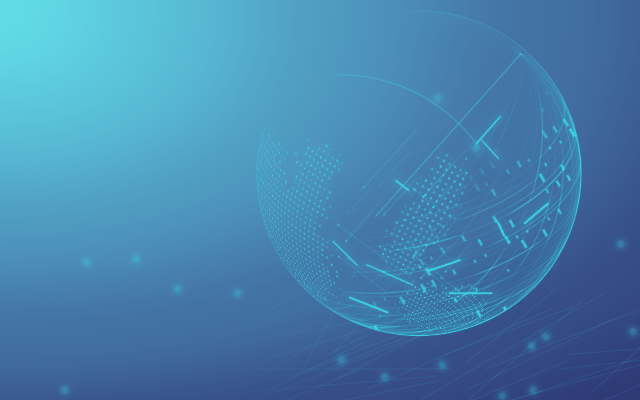
A Shadertoy shader for this background:

```glsl
// A dotted, wire-lined globe glowing over a teal to indigo gradient with a faint network.
#define GLOBE_CENTER vec2(1.047, 0.567)
#define GLOBE_RADIUS 0.406
#define GLOW_COLOR vec3(0.22, 0.85, 0.92)
#define DOT_SPACING 0.04
#define WIRES 56
#define THREADS 26
#define NETWORK_LINES 34
#define CHIP_CELL 0.075

float hash(float n) { return fract(sin(n * 127.1) * 43758.545); }
float hash2(vec2 p) { return fract(sin(dot(p, vec2(127.1, 311.7))) * 43758.545); }

float segment(vec2 p, vec2 a, vec2 b) {
    vec2 ab = b - a;
    return length(p - a - ab * clamp(dot(p - a, ab) / dot(ab, ab), 0.0, 1.0));
}

// Antialiased coverage of a stroke with half width w
float stroke(float d, float w) {
    float px = 1.0 / iResolution.y;
    return 1.0 - smoothstep(w - px, w + px, d);
}

vec3 background(vec2 uv) {
    float t = length(vec2(0.775 * uv.x, 0.82 * pow(1.0 - uv.y, 1.25)));
    vec3 c = mix(vec3(0.38, 0.86, 0.90), vec3(0.35, 0.75, 0.85), smoothstep(0.0, 0.23, t));
    c = mix(c, vec3(0.31, 0.60, 0.75), smoothstep(0.17, 0.44, t));
    c = mix(c, vec3(0.26, 0.44, 0.64), smoothstep(0.38, 0.68, t));
    c = mix(c, vec3(0.21, 0.30, 0.53), smoothstep(0.66, 0.92, t));
    return mix(c, vec3(0.18, 0.23, 0.46), smoothstep(0.90, 1.12, t));
}

// Meridians and parallels: circles cut on the unit sphere by planes
float wires(vec3 n) {
    vec3 pole = normalize(vec3(0.63, 0.73, 0.26));
    vec3 u = normalize(vec3(pole.y, -pole.x, 0.0)), v = cross(pole, u);
    float sum = 0.0;
    for (int i = 0; i < WIRES; i++) {
        float k = float(i), h = hash(k + 9.0), s = (k + hash(k + 3.0)) / float(WIRES);
        bool meridian = i % 2 == 0;
        vec3 axis = meridian ? cos(s * 3.14) * u + sin(s * 3.14) * v : vec3(-0.22, 0.85, 0.478);
        float offset = meridian ? 0.0 : 0.3 - 1.25 * s;
        vec2 slope = axis.xy - axis.z * n.xy / max(n.z, 0.05);
        float d = abs(dot(n, axis) - offset) / max(length(slope), 0.05) * GLOBE_RADIUS;
        float along = meridian ? dot(n, pole) : n.x;
        float fade = smoothstep(-0.5, 0.5, sin(along * (3.0 + 6.0 * h) + k * 2.4));
        sum += stroke(d, 0.0006 + 0.0009 * h * h * h) * (0.1 + 0.65 * h * h) * (0.25 + 0.75 * fade);
    }
    return sum;
}

float landDots(vec2 q) {
    vec4 land[] = vec4[](vec4(-0.98, 0.12, -0.9, -0.3), vec4(-0.62, 0.06, -0.77, -0.35),
        vec4(-0.8, -0.3, -0.64, -0.66), vec4(0.19, -0.03, -0.1, -0.5), vec4(0.02, -0.82, 0.28, -0.85));
    float d = 9.0;
    for (int i = 0; i < 5; i++) d = min(d, segment(q, land[i].xy, land[i].zw));
    float lat = asin(clamp(q.y, -1.0, 1.0));
    float lon = asin(clamp(q.x / max(cos(lat), 0.01), -1.0, 1.0));
    vec2 g = mat2(0.88, 0.47, -0.47, 0.88) * vec2(lon, lat) / DOT_SPACING;
    float h = hash2(floor(g)), edge = 0.09 + 0.08 * h;
    float spot = stroke(length(fract(g) - 0.5) * DOT_SPACING * GLOBE_RADIUS, 0.0028);
    return (spot * (0.4 + 0.4 * h) + 0.06) * (1.0 - smoothstep(edge - 0.03, edge + 0.03, d));
}

// Small scattered bars on a slanted grid
float chips(vec2 q) {
    vec2 g = mat2(0.87, -0.5, 0.5, 0.87) * q / CHIP_CELL, id = floor(g);
    float h = hash2(id), k = hash2(id + 17.0);
    vec2 size = mix(vec2(0.07, 0.09), vec2(0.12, 0.38), k);
    vec2 box = abs(fract(g) - 0.5 - 0.25 * (k - 0.5)) - size;
    return stroke(max(box.x, box.y) * CHIP_CELL * GLOBE_RADIUS, 0.0) * step(0.68, h);
}

float highlights(vec2 p) {
    vec4 bars[] = vec4[](vec4(1.25, 0.708, 1.192, 0.642), vec4(1.204, 0.65, 1.246, 0.604),
        vec4(1.312, 0.442, 1.369, 0.49), vec4(1.073, 0.323, 1.15, 0.35), vec4(0.833, 0.396, 0.892, 0.338),
        vec4(0.917, 0.338, 1.031, 0.288), vec4(1.125, 0.267, 1.229, 0.267), vec4(1.26, 0.412, 1.246, 0.442),
        vec4(0.875, 0.256, 0.969, 0.219), vec4(0.99, 0.548, 1.021, 0.525));
    float sum = 0.0;
    for (int i = 0; i < 10; i++) {
        float d = segment(p, bars[i].xy, bars[i].zw);
        sum = max(sum, stroke(d, 0.001 + 0.002 * hash(float(i) + 5.0)) + 0.15 * exp(-d * 90.0));
    }
    // Slanted threads, some crossing, each with a spark at its end
    for (int i = 0; i < THREADS; i++) {
        float k = float(i), h = hash(k + 30.0);
        vec2 a = vec2(0.83 + 0.3 * hash(k + 60.0), 0.3 + 0.24 * hash(k + 80.0));
        vec2 dir = i % 3 == 0 ? vec2(0.8, -0.6) : vec2(0.67, 0.74);
        sum += (0.1 + 0.25 * h) * stroke(segment(p, a, a + dir * (0.05 + 0.15 * hash(k))), 0.0007);
        sum += 0.5 * h * stroke(length(p - a), 0.003);
    }
    return sum;
}

float network(vec2 p) {
    vec2 nodes[] = vec2[](vec2(0.854, 0.1), vec2(0.962, 0.058), vec2(1.106, 0.087), vec2(1.333, 0.025),
        vec2(1.365, 0.158), vec2(1.552, 0.39), vec2(1.256, 0.01), vec2(1.329, 0.135), vec2(1.583, 0.171),
        vec2(0.162, 0.025), vec2(0.444, 0.277), vec2(0.217, 0.344), vec2(0.34, 0.352), vec2(0.594, 0.267),
        vec2(1.094, 0.754), vec2(1.19, 0.63));
    float sum = 0.0;
    for (int i = 0; i < 16; i++) {
        float d = length(p - nodes[i]);
        sum += 0.1 * stroke(d, 0.009) + 0.24 * exp(-d * d * 5000.0);
    }
    for (int i = 0; i < NETWORK_LINES; i++) {
        float k = float(i) * 4.0 + 1.0;
        vec2 a = vec2(0.4 + 1.1 * hash(k), 0.2 * hash(k + 1.0) - 0.06);
        vec2 b = a + vec2(0.15 + 0.5 * hash(k + 2.0), 0.36 * hash(k + 3.0) - 0.06);
        sum += 0.15 * stroke(segment(p, a, b), 0.0007) * smoothstep(0.3, 1.0, p.x);
    }
    return sum;
}

void mainImage(out vec4 fragColor, in vec2 fragCoord) {
    vec2 p = fragCoord / iResolution.y, q = (p - GLOBE_CENTER) / GLOBE_RADIUS;
    float r = length(q), inside = 1.0 - smoothstep(0.995, 1.003, r);
    vec3 n = vec3(q, sqrt(max(1.0 - r * r, 0.0)));
    float side = dot(q, vec2(0.75, -0.66)), web = inside * smoothstep(-0.2, 0.5, side);
    float light = network(p) + highlights(p) + inside * landDots(q);
    light += web * (wires(n) + 0.75 * chips(q) * smoothstep(0.1, 0.6, side) + 0.08 * r * r);

    // Rim and sweeping arcs
    float rim = 0.7 * smoothstep(-0.4, 0.7, side) + 0.25 * (1.0 - smoothstep(-0.1, 0.5, q.y));
    rim = max(rim, 0.3 * smoothstep(-0.25, 0.2, q.x));
    light += rim * (stroke(abs(r - 1.0) * GLOBE_RADIUS, 0.0006) + 0.2 * inside * exp((r - 1.0) * 20.0));
    float arc = stroke(abs(length(p - vec2(0.85, 0.39)) - 0.423), 0.001);
    light += 0.5 * arc * smoothstep(0.83, 0.87, p.x) * smoothstep(0.62, 0.66, p.y);
    light += 0.6 * stroke(segment(p, vec2(1.302, 0.865), vec2(0.94, 0.46)), 0.001);
    vec3 color = mix(background(fragCoord / iResolution.xy), GLOW_COLOR, clamp(light, 0.0, 0.92));
    fragColor = vec4(color, 1.0);
}
```
